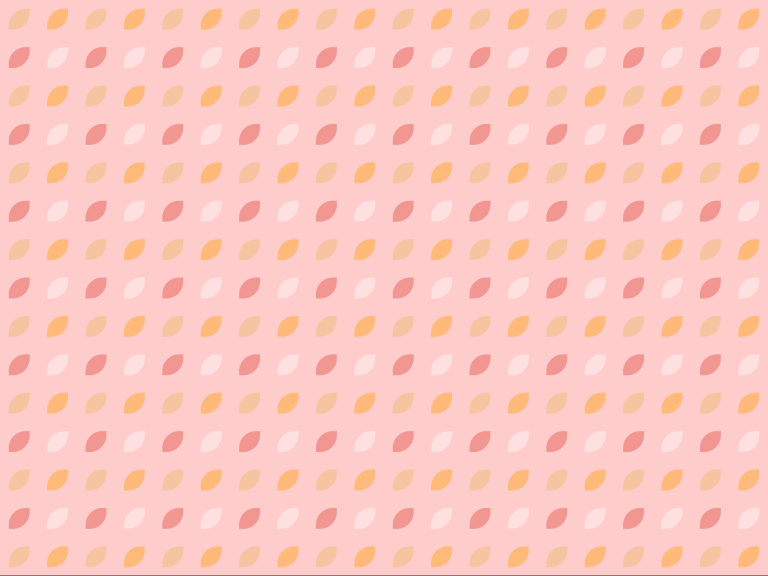
A Shadertoy shader for this pattern:

```glsl
#define ROWS 15.0          // cells down the canvas
#define LEAF_HALF 0.272    // half the leaf's extent, in cells
#define LEAF_ROUND 0.435   // radius of the two rounded corners, in cells
#define EDGE_WIDTH 0.0017  // bottom rule, in canvas heights
#define BACKGROUND vec3(1.00, 0.80, 0.80)
#define TAN vec3(0.97, 0.77, 0.63)
#define ORANGE vec3(1.00, 0.73, 0.48)
#define ROSE vec3(0.95, 0.59, 0.57)
#define BLUSH vec3(1.00, 0.88, 0.88)
#define EDGE_COLOUR vec3(0.52, 0.46, 0.46)

// Square with its upper-left and lower-right corners rounded
float leafDistance(vec2 p) {
    if (p.x > p.y) p = p.yx; // fold across the long axis
    vec2 q = vec2(-p.x, p.y) - LEAF_HALF + LEAF_ROUND;
    return length(max(q, 0.0)) + min(max(q.x, q.y), 0.0) - LEAF_ROUND;
}

// Two alternating colours in each of two alternating rows
vec3 leafColour(vec2 cell) {
    vec2 parity = mod(cell, 2.0);
    vec3 warm = mix(TAN, ORANGE, parity.x);
    vec3 pink = mix(ROSE, BLUSH, parity.x);
    return mix(warm, pink, parity.y);
}

float coverage(float dist, float pixel) {
    return clamp(0.5 - dist / pixel, 0.0, 1.0);
}

void mainImage(out vec4 fragColor, in vec2 fragCoord) {
    vec2 uv = fragCoord / iResolution.y;
    float pixel = 1.0 / iResolution.y;

    // Leaf grid
    vec2 grid = uv * ROWS;
    float leaf = coverage(leafDistance(fract(grid) - 0.5), pixel * ROWS);
    vec3 colour = mix(BACKGROUND, leafColour(floor(grid)), leaf);

    // Thin rule along the bottom
    colour = mix(colour, EDGE_COLOUR, coverage(uv.y - EDGE_WIDTH, pixel));

    fragColor = vec4(colour, 1.0);
}
```
